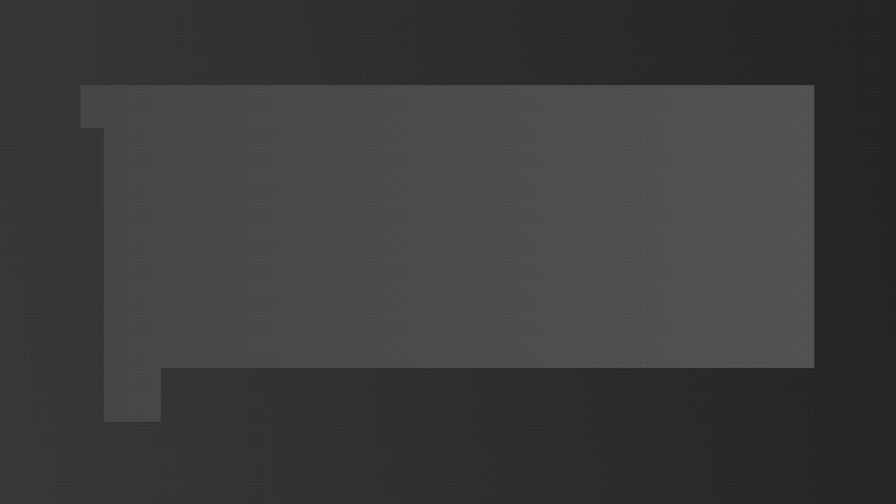
Write a Shadertoy shader that draws this background.

```glsl
// A flat grey panel with a stepped left side on a darker backdrop.
// The panel is a union of box distances; both tones are slow horizontal
// ramps, reduced to a few grey levels by an ordered (Bayer) dither.

const float ASPECT = 16.0 / 9.0;

// Panel parts as (left, bottom, right, top), in units of canvas height
const vec4 BODY = vec4(0.2060, 0.2700, 1.6157, 0.8310);
const vec4 TAB  = vec4(0.1597, 0.7454, 0.4000, 0.8310);
const vec4 FOOT = vec4(0.2060, 0.1632, 0.3190, 0.4000);

// Grey ramps, from left to right
const vec2 BACKDROP_RAMP = vec2(0.218, 0.145);
const vec2 PANEL_RAMP    = vec2(0.270, 0.328);
const float BACKDROP_TILT = 0.10;  // how far the dark side leans in at the top

// Dither
const float DITHER_ROWS = 288.0;   // dither cells per canvas height
const float GREY_STEP   = 0.0157;  // distance between grey levels

// Signed distance to a box given by its corners
float boxDistance(vec2 p, vec4 box) {
    vec2 d = abs(p - 0.5 * (box.xy + box.zw)) - 0.5 * (box.zw - box.xy);
    return length(max(d, 0.0)) + min(max(d.x, d.y), 0.0);
}

float panelDistance(vec2 p) {
    return min(boxDistance(p, BODY), min(boxDistance(p, TAB), boxDistance(p, FOOT)));
}

// Ordered thresholds in [0, 1): 2x2 pattern, then nested to 4x4 and 8x8
float bayer2(vec2 cell) {
    cell = floor(cell);
    return fract(cell.x * 0.5 + cell.y * cell.y * 0.75);
}

float bayer4(vec2 cell) {
    return bayer2(cell * 0.5) * 0.25 + bayer2(cell);
}

float bayer8(vec2 cell) {
    return bayer4(cell * 0.5) * 0.25 + bayer2(cell);
}

float ditherGrey(float grey, float threshold) {
    return floor(grey / GREY_STEP + threshold) * GREY_STEP;
}

void mainImage(out vec4 fragColor, in vec2 fragCoord) {
    vec2 uv = fragCoord / iResolution.xy;
    vec2 p = uv * vec2(ASPECT, 1.0);
    float pixel = 1.0 / iResolution.y;

    // Smooth tones
    float across = clamp(uv.x + BACKDROP_TILT * (uv.y - 0.5), 0.0, 1.0);
    float backdrop = mix(BACKDROP_RAMP.x, BACKDROP_RAMP.y, across);
    float panel = mix(PANEL_RAMP.x, PANEL_RAMP.y, uv.x);

    // Dithered tones
    float threshold = bayer8(mod(floor(p * DITHER_ROWS), 8.0));
    backdrop = ditherGrey(backdrop, threshold);
    panel = ditherGrey(panel, threshold);

    // Panel over backdrop, with a one-pixel soft edge
    float coverage = clamp(0.5 - panelDistance(p) / pixel, 0.0, 1.0);
    fragColor = vec4(vec3(mix(backdrop, panel, coverage)), 1.0);
}
```
